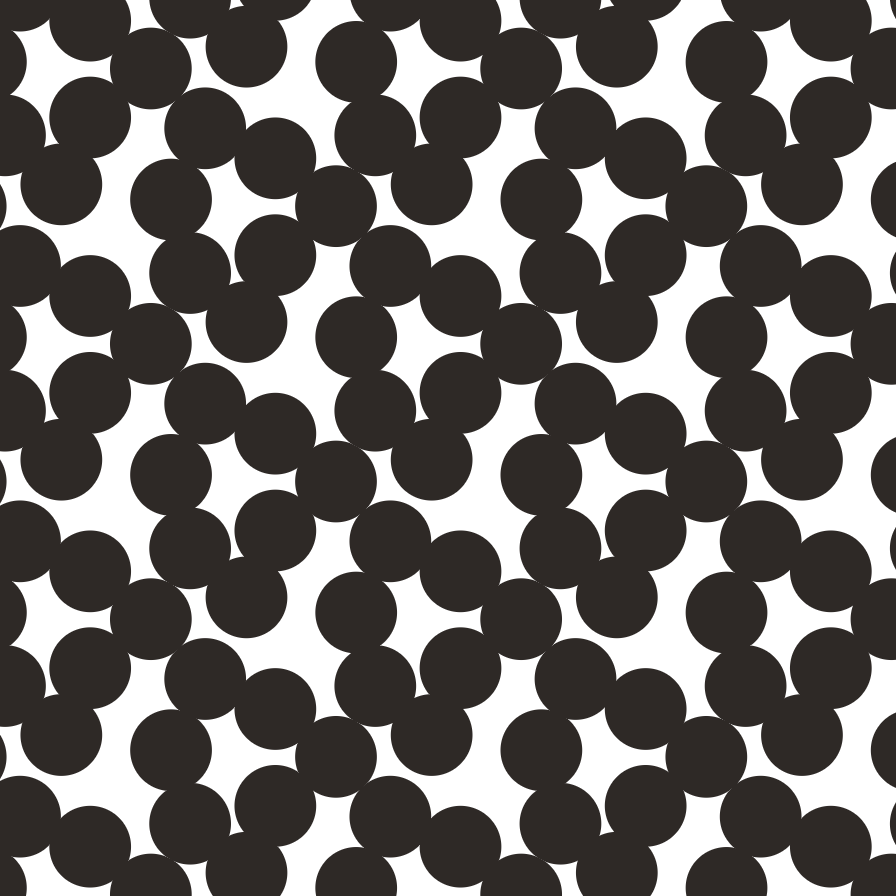
This pattern is drawn by a Shadertoy shader. Its source:

```glsl
// Clusters of seven equal dark discs on white, repeated on a centred
// rectangular lattice. Each disc is folded to its nearest lattice copy,
// then the smallest signed distance is smoothed over one pixel.

const vec3 INK = vec3(0.18, 0.16, 0.15);
const vec3 PAPER = vec3(1.0);
const vec2 CELL = vec2(0.4133, 0.3073);    // lattice cell, canvas units
const vec2 ANCHOR = vec2(0.1909, 0.7773);  // leftmost disc of one cluster
const float RADIUS = 0.0456;

// Disc centres relative to the anchor
const int DISC_COUNT = 7;
const vec2 DISCS[DISC_COUNT] = vec2[DISC_COUNT](
    vec2(0.0, 0.0),
    vec2(0.0381, 0.0795),
    vec2(0.1164, 0.0460),
    vec2(0.1841, -0.0074),
    vec2(0.1164, -0.0621),
    vec2(0.0213, -0.0820),
    vec2(0.0842, -0.1367)
);

// Offset from the nearest corner of a rectangular grid
vec2 foldToCell(vec2 p, vec2 cell) {
    return p - cell * floor(p / cell + 0.5);
}

// Distance to the nearest point among cell corners and cell centres
float latticeDistance(vec2 p, vec2 cell) {
    float corner = length(foldToCell(p, cell));
    float centre = length(foldToCell(p - 0.5 * cell, cell));
    return min(corner, centre);
}

// Signed distance to the union of all repeated discs
float clusterDistance(vec2 p, vec2 cell, float radius) {
    float nearest = 1.0;
    for (int i = 0; i < DISC_COUNT; i++) {
        nearest = min(nearest, latticeDistance(p - DISCS[i], cell));
    }
    return nearest - radius;
}

// Coverage of a shape over one pixel
float coverage(float signedDistance, float pixel) {
    return clamp(0.5 - signedDistance / pixel, 0.0, 1.0);
}

void mainImage(out vec4 fragColor, in vec2 fragCoord) {
    float pixel = 1.0 / iResolution.y;
    vec2 p = fragCoord * pixel - ANCHOR;

    float ink = coverage(clusterDistance(p, CELL, RADIUS), pixel);
    fragColor = vec4(mix(PAPER, INK, ink), 1.0);
}
```
